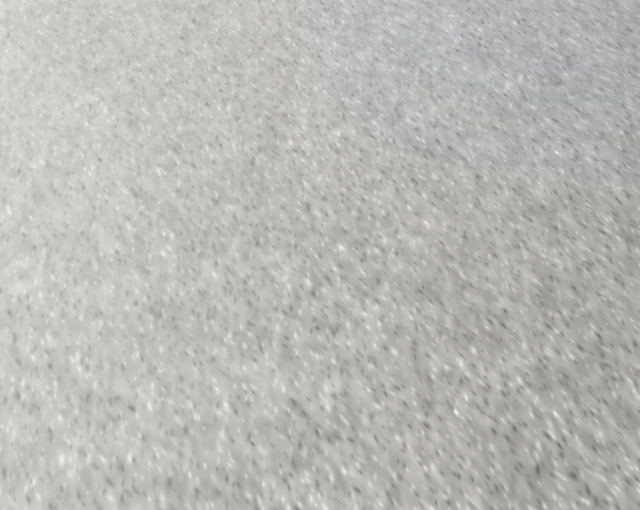
Give the GLSL for this texture, as a Shadertoy shader.

```glsl
// Pale grey speckled metallic surface with soft slanted flecks, seen at an angle.
#define FLECK_ROWS 50.0     // fleck cells per canvas height
#define FLECK_LENGTH 0.40   // half length in cells
#define FLECK_WIDTH 0.18    // half width in cells
#define FLECK_LEAN 0.42     // lean to the left, in radians
#define FLECK_CONTRAST 0.155
#define STREAK_CONTRAST 0.13
#define BLOTCH_CONTRAST 0.03
#define PERSPECTIVE 0.5     // shrinking of flecks towards the top
#define LIT_GREY vec3(0.822, 0.817, 0.796)
#define SHADE_GREY vec3(0.656, 0.655, 0.640)
#define SKY_TINT vec3(0.004, 0.010, 0.032)

// Integer hash: three random values in 0..1 per cell
vec3 hash3(vec2 cell, float seed) {
    uvec3 v = uvec3(ivec3(vec3(cell, seed)) + 4096);
    v = v * 1664525u + 1013904223u;
    v.x += v.y * v.z; v.y += v.z * v.x; v.z += v.x * v.y;
    v ^= v >> 16u;
    v.x += v.y * v.z; v.y += v.z * v.x; v.z += v.x * v.y;
    return vec3(v >> 8u) / 16777216.0;
}

float valueNoise(vec2 p, float seed) {
    vec2 i = floor(p), f = fract(p);
    f = f * f * (3.0 - 2.0 * f);
    float low = mix(hash3(i, seed).x, hash3(i + vec2(1, 0), seed).x, f.x);
    float high = mix(hash3(i + vec2(0, 1), seed).x, hash3(i + vec2(1, 1), seed).x, f.x);
    return mix(low, high, f.y);
}

vec2 lean(vec2 p, float angle) {
    float c = cos(angle), s = sin(angle);
    return vec2(c * p.x + s * p.y, c * p.y - s * p.x);
}

// Signed sum of soft elliptical flecks, one per cell
float flecks(vec2 p, float seed) {
    vec2 cell = floor(p);
    float sum = 0.0;
    for (int y = -1; y <= 1; y++)
    for (int x = -1; x <= 1; x++) {
        vec2 id = cell + vec2(x, y);
        vec3 place = hash3(id, seed);
        vec3 shape = hash3(id, seed + 1.0);
        vec2 d = lean(p - id - place.xy, FLECK_LEAN + (shape.x - 0.5) * 0.8);
        d /= vec2(FLECK_WIDTH, FLECK_LENGTH) * mix(0.7, 1.2, shape.y);
        float tone = place.z * 2.0 - 1.0;
        sum += tone * sqrt(abs(tone)) * exp(-dot(d, d));
    }
    return sum;
}

// Continuous slanted grain between the flecks
float streaks(vec2 p) {
    p += 0.35 * (vec2(valueNoise(p * 0.7, 21.0), valueNoise(p * 0.7, 22.0)) - 0.5);
    float wide = valueNoise(lean(p, FLECK_LEAN + 0.15) * vec2(1.5, 0.7), 23.0);
    float thin = valueNoise(lean(p, FLECK_LEAN - 0.2) * vec2(2.1, 1.0), 24.0);
    return 0.6 * wide + 0.6 * thin - 0.6;
}

void mainImage(out vec4 fragColor, in vec2 fragCoord) {
    vec2 uv = fragCoord / iResolution.xy;
    vec2 p = vec2((fragCoord.x - 0.5 * iResolution.x) / iResolution.y, uv.y);

    // Tilted plane
    vec2 plane = p / (1.25 - PERSPECTIVE * uv.y);

    // Light falling off from the upper left, cooler at the upper right
    float shade = clamp(0.9 * uv.x + 0.22 * (1.0 - uv.y), 0.0, 1.0);
    vec3 color = mix(LIT_GREY, SHADE_GREY, shade);
    color += SKY_TINT * smoothstep(0.45, 1.0, uv.y) * smoothstep(0.2, 0.8, uv.x);

    // Coarse and fine flecks over streaks, fainter in the haze and far away
    vec2 grainPos = plane * FLECK_ROWS;
    float grain = flecks(grainPos, 1.0) + 0.85 * flecks(grainPos * 1.4 + 17.3, 5.0);
    float strength = mix(1.15, 0.65, uv.y) * mix(0.75, 1.1, smoothstep(0.0, 0.6, uv.x));
    color += strength * (FLECK_CONTRAST * grain + STREAK_CONTRAST * streaks(grainPos));

    // Faint uneven patches
    float blotch = valueNoise(plane * 9.0, 9.0) + valueNoise(plane * 24.0, 11.0) - 1.0;
    color += BLOTCH_CONTRAST * blotch;

    fragColor = vec4(clamp(color, 0.0, 1.0), 1.0);
}
```
